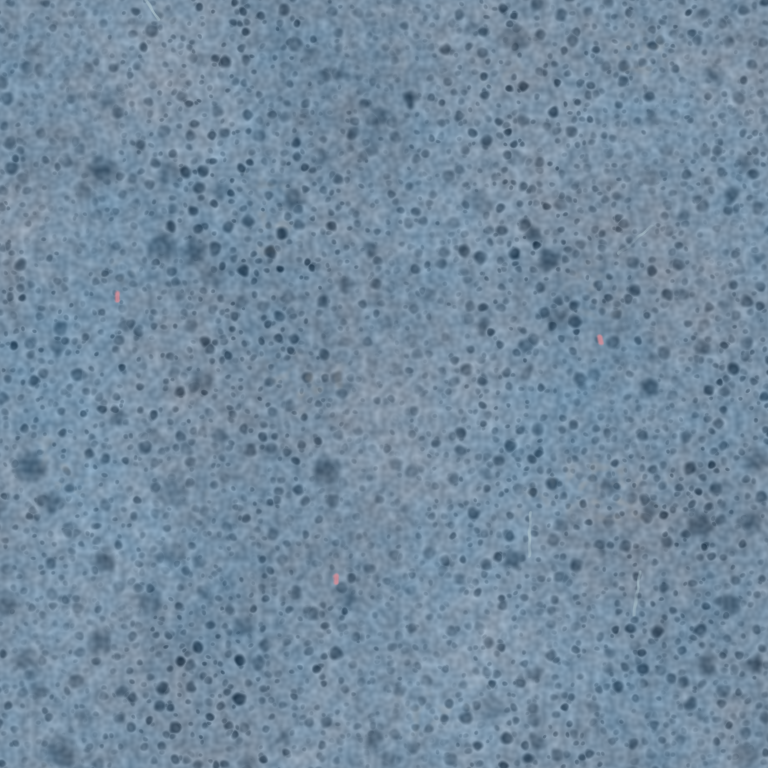
A three.js fragment shader for this texture:

```glsl
// Blue-grey speckled stone: gradient-noise mottling under three sizes of soft
// dark pits scattered on jittered grids, with pale halos, warm flecks,
// a few fine scratches and rare pink specks.

varying vec2 vUv;

const vec3 STONE = vec3(0.476, 0.566, 0.646);
const vec3 CREAM = vec3(0.640, 0.660, 0.670);
const vec3 SCRATCH = vec3(0.660, 0.750, 0.790);
const vec3 PINK = vec3(0.860, 0.560, 0.600);
const vec3 WARM_DRIFT = vec3(0.045, 0.0, -0.025);

const float PIT_DEPTH = 0.27;      // darkening at the centre of a full pit
const float HALO_LIFT = 0.022;     // brightening around pits
const float FINE_GRAIN = 0.11;
const float MID_GRAIN = 0.075;
const float BROAD_TONE = 0.055;
const float EDGE_WARP = 0.0028;    // irregularity of the pit outlines
const int SCRATCHES = 4;
const int SPECKS = 3;

vec3 hash3(vec2 p) {
  vec3 q = fract(p.xyx * vec3(0.1031, 0.1030, 0.0973));
  q += dot(q, q.yxz + 33.33);
  return fract((q.xxy + q.yzz) * q.zyx);
}

float gradientDot(vec2 cell, vec2 offset) {
  float angle = 6.2832 * hash3(cell + 7.0).x;
  return dot(vec2(cos(angle), sin(angle)), offset);
}

float gradientNoise(vec2 p) {
  vec2 i = floor(p);
  vec2 f = p - i;
  vec2 u = f * f * f * (f * (f * 6.0 - 15.0) + 10.0);
  vec2 e = vec2(1.0, 0.0);
  float low = mix(gradientDot(i, f), gradientDot(i + e.xy, f - e.xy), u.x);
  float high = mix(gradientDot(i + e.yx, f - e.yx), gradientDot(i + e.xx, f - e.xx), u.x);
  return mix(low, high, u.y);
}

// Scattered round pits: x is the dark core, y the surrounding halo.
vec2 pits(vec2 p, float cells, vec2 radii, float density, float softness, float seed) {
  vec2 home = floor(p * cells);
  vec2 cover = vec2(0.0);
  for (int y = -1; y <= 1; y++) {
    for (int x = -1; x <= 1; x++) {
      vec2 cell = home + vec2(float(x), float(y));
      vec3 place = hash3(cell + seed);
      vec3 look = hash3(cell + seed + 191.0);
      vec2 centre = (cell + 0.08 + 0.84 * place.xy) / cells;
      float radius = mix(radii.x, radii.y, look.x * look.x);
      float d = length(p - centre) / radius;
      float strength = step(place.z, density) * mix(0.4, 1.0, look.y);
      float core = 1.0 - smoothstep(1.0 - softness, 1.0 + softness, d);
      float halo = smoothstep(0.9, 1.4, d) * (1.0 - smoothstep(1.4, 2.2, d));
      cover = max(cover, strength * vec2(core, halo));
    }
  }
  return cover;
}

// Distance to a short line through centre along a unit direction.
float segmentDistance(vec2 p, vec2 centre, vec2 dir, float halfLength) {
  vec2 q = p - centre;
  return length(q - dir * clamp(dot(q, dir), -halfLength, halfLength));
}

void main() {
  vec2 p = vUv;
  float broad = gradientNoise(p * 4.0 + 3.0) + 0.6 * gradientNoise(p * 9.0 + 21.0);
  float mid = gradientNoise(p * 48.0 + 5.0);
  float fine = gradientNoise(p * 115.0 + 11.0);

  // Mottled ground
  vec3 color = STONE + FINE_GRAIN * fine + MID_GRAIN * mid + BROAD_TONE * broad;
  color += WARM_DRIFT * (gradientNoise(p * 5.0 + 40.0) + 0.7 * gradientNoise(p * 32.0 + 60.0));

  // Warm pale flecks gathered in loose patches
  float patches = smoothstep(0.2, 0.6, gradientNoise(p * 7.0 + 80.0));
  float flecks = smoothstep(0.0, 0.5, gradientNoise(p * 60.0 + 90.0));
  color = mix(color, CREAM, 0.5 * patches * flecks);

  // Pits, denser in some areas
  vec2 warped = p + EDGE_WARP * vec2(gradientNoise(p * 70.0 + 31.0), gradientNoise(p * 70.0 + 57.0));
  float crowding = clamp(0.85 - 0.7 * gradientNoise(p * 5.0 + 13.0), 0.35, 1.1);
  vec2 small = pits(warped, 78.0, vec2(0.0026, 0.0046), 0.50, 0.55, 17.0) * 0.55;
  vec2 medium = pits(warped, 42.0, vec2(0.0045, 0.0082), 0.55, 0.45, 53.0) * 0.92;
  vec2 large = pits(warped + 1.5 * (warped - p), 17.0, vec2(0.009, 0.018), 0.24, 0.65, 97.0) * 0.72;
  vec2 cover = max(max(small, medium) * crowding, large);
  color += HALO_LIFT * cover.y * (1.0 - cover.x) - PIT_DEPTH * cover.x;

  // Faint, broken scratches
  for (int i = 0; i < SCRATCHES; i++) {
    vec3 h = hash3(vec2(float(i) * 13.0 + 2.0, 71.0));
    float angle = 6.2832 * h.z;
    float d = segmentDistance(warped, h.xy, vec2(cos(angle), sin(angle)), 0.028);
    float line = 1.0 - smoothstep(0.0006, 0.0030, d);
    color = mix(color, SCRATCH, line * clamp(0.5 + 0.8 * mid, 0.0, 0.8));
  }

  // Rare pink specks, slightly taller than wide
  for (int i = 0; i < SPECKS; i++) {
    vec3 h = hash3(vec2(float(i) * 29.0 + 5.0, 137.0));
    float d = segmentDistance(warped, 0.06 + 0.88 * h.xy, vec2(0.0, 1.0), 0.004);
    color = mix(color, PINK, 0.8 * (1.0 - smoothstep(0.0015, 0.0055, d)));
  }

  gl_FragColor = vec4(clamp(color, 0.0, 1.0), 1.0);
}
```
